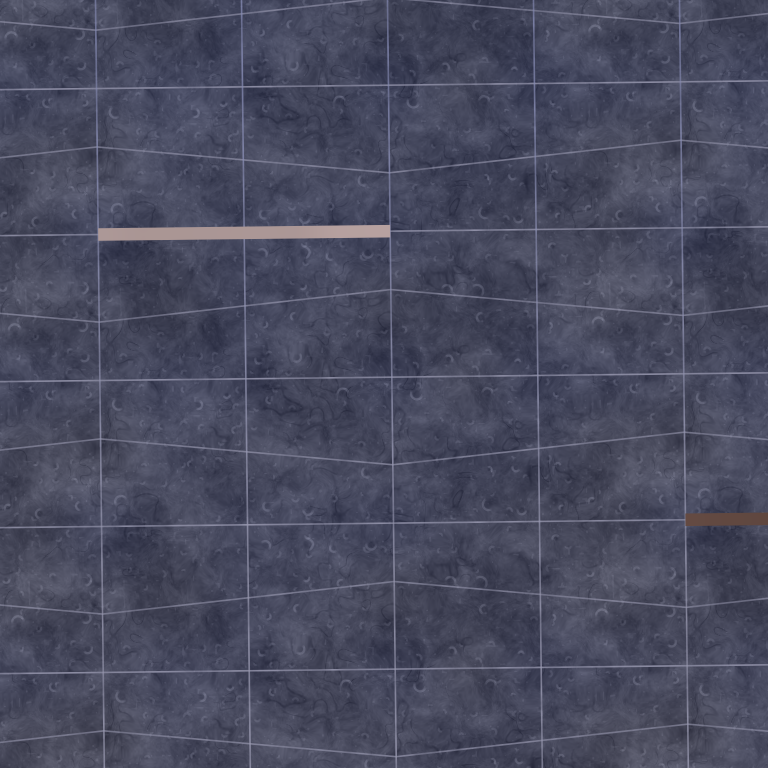
Write a WebGL 1 fragment shader that draws this texture.

```glsl
precision highp float;
// Slate-blue stone wall: a slightly turned square grid of fine joints, crossed by
// zigzag joints that mirror about every second row, with sparse metal inlay bars.
// The stone is wrapped fractal noise with pits and curled flecks, repeating every 4 x 2 cells.

uniform vec2 u_resolution;

const float CELL = 0.1901;               // grid spacing
const float TILT = 0.0115;               // small rotation of the grid
const vec2 NODE = vec2(0.508, 0.699);    // one grid crossing
const vec2 REPEAT = vec2(4.0, 2.0);      // stone repeat in cells
const float JOINT_HALF = 0.0056;         // half widths in cells
const float BAR_HALF = 0.043;

const vec3 STONE = vec3(0.277, 0.287, 0.367);
const vec3 JOINT_GREY = vec3(0.60, 0.60, 0.69);
const vec3 JOINT_BLUE = vec3(0.52, 0.54, 0.70);
const vec3 ROSE_METAL = vec3(0.675, 0.595, 0.590);
const vec3 COPPER = vec3(0.370, 0.275, 0.245);

float hash(vec2 p) {
  vec3 q = fract(vec3(p.xyx) * 0.1031);
  q += dot(q, q.yzx + 33.33);
  return fract((q.x + q.y) * q.z);
}

// Value noise that wraps after `period` lattice steps.
float noise(vec2 p, vec2 period, float seed) {
  vec2 f = fract(p);
  vec2 a = mod(floor(p), period);
  vec2 b = mod(a + 1.0, period);
  f = f * f * (3.0 - 2.0 * f);
  return mix(mix(hash(a + seed), hash(vec2(b.x, a.y) + seed), f.x),
             mix(hash(vec2(a.x, b.y) + seed), hash(b + seed), f.x), f.y);
}

float stoneNoise(vec2 g, float scale, float seed) {
  return noise(g * scale, REPEAT * scale, seed);
}

float fbm(vec2 g) {
  float sum = 0.0, total = 0.0, weight = 1.0, scale = 3.0;
  for (int i = 0; i < 6; i++) {
    sum += weight * stoneNoise(g, scale, scale * 1.7);
    total += weight;
    weight *= 0.8;
    scale *= 2.0;
  }
  return sum / total;
}

// Pixel coverage of a band centred on d = 0.
float band(float d, float halfWidth, float px) {
  return max(0.0, min(halfWidth, d + 0.5 * px) - max(-halfWidth, d - 0.5 * px)) / px;
}

// Distance to the nearest whole number.
float gridDistance(float x) {
  return abs(fract(x + 0.5) - 0.5);
}

// Scattered half rings: a light rim with a dark inside.
float flecks(vec2 g, float scale, float seed, float px) {
  vec2 p = g * scale;
  vec2 id = mod(floor(p), REPEAT * scale) + seed;
  vec2 centre = 0.3 + 0.4 * vec2(hash(id), hash(id + 17.0));
  vec2 d = (fract(p) - centre) / scale;
  float radius = mix(0.06, 0.17, hash(id + 31.0)) / scale;
  float turn = 6.2832 * hash(id + 47.0);
  float side = smoothstep(-0.3, 0.5, dot(d, vec2(cos(turn), sin(turn))) / radius);
  float rim = band(length(d) - radius, 0.008, px) * side;
  float hollow = 1.0 - smoothstep(0.3 * radius, radius, length(d));
  return step(0.62, hash(id + 59.0)) * (rim - 0.4 * hollow);
}

vec3 stone(vec2 g, float px) {
  vec2 warped = g + 0.08 * vec2(stoneNoise(g, 8.0, 5.0), stoneNoise(g, 8.0, 9.0));
  float tone = 0.32 * (fbm(warped) - 0.5);
  // broken hairline pits
  float crack = 1.0 - smoothstep(0.0, 0.10, abs(stoneNoise(warped, 14.0, 71.0) - 0.5));
  tone -= 0.045 * crack * smoothstep(0.45, 0.75, stoneNoise(g, 6.0, 83.0));
  // fine bright grains and curled flecks
  tone += 0.05 * smoothstep(0.82, 1.0, stoneNoise(g, 40.0, 97.0));
  tone += 0.09 * flecks(g, 4.0, 3.0, px) + 0.06 * flecks(g + 0.13, 8.0, 113.0, px);
  // slight shift from panel to panel, and bluer patches
  tone += 0.012 * (hash(floor(g) + 211.0) - 0.5);
  float blue = stoneNoise(g, 2.0, 131.0) - 0.5;
  return STONE + tone * vec3(1.0, 1.0, 1.03) + blue * vec3(-0.012, -0.006, 0.016);
}

void main() {
  vec2 uv = gl_FragCoord.xy / u_resolution.y;
  vec2 d = uv - NODE;
  vec2 g = vec2(d.x + TILT * d.y, d.y - TILT * d.x) / CELL;
  float px = 1.0 / (u_resolution.y * CELL);

  vec3 color = stone(g, px);
  color += (0.5 - uv.y) * vec3(0.012, 0.006, -0.004);

  // joints, unevenly worn along their length
  float wear = 0.8 + 0.35 * (stoneNoise(g, 12.0, 151.0) - 0.5);
  float offset = 0.6 - 0.1 * abs(mod(g.x + 2.0, 4.0) - 2.0);
  float zigzag = abs(mod(g.y, 2.0) - 1.0) - offset;
  color = mix(color, JOINT_GREY, 0.72 * wear * band(zigzag, JOINT_HALF, px));
  color = mix(color, JOINT_GREY, 0.88 * wear * band(gridDistance(g.y), JOINT_HALF, px));
  vec3 upright = mix(JOINT_GREY, JOINT_BLUE, smoothstep(0.2, 1.0, uv.y));
  color = mix(color, upright, 0.85 * wear * band(gridDistance(g.x), JOINT_HALF, px));

  // inlay bars: two cells long, stepping down two rows every four columns
  float column = floor((g.x + 3.0) / 4.0);
  vec2 bar = vec2(mod(g.x + 3.0, 4.0) - 2.0, mod(g.y + 2.0 * column + 4.0, 8.0) - 4.0);
  vec3 metal = mix(ROSE_METAL, COPPER, mod(column, 2.0));
  metal *= 0.96 + 0.08 * stoneNoise(g, 3.0, 173.0) + 0.03 * bar.x * (1.0 - 2.0 * mod(column, 2.0));
  color = mix(color, metal, band(bar.x, 1.0, px) * band(bar.y, BAR_HALF, px));

  gl_FragColor = vec4(color, 1.0);
}
```
